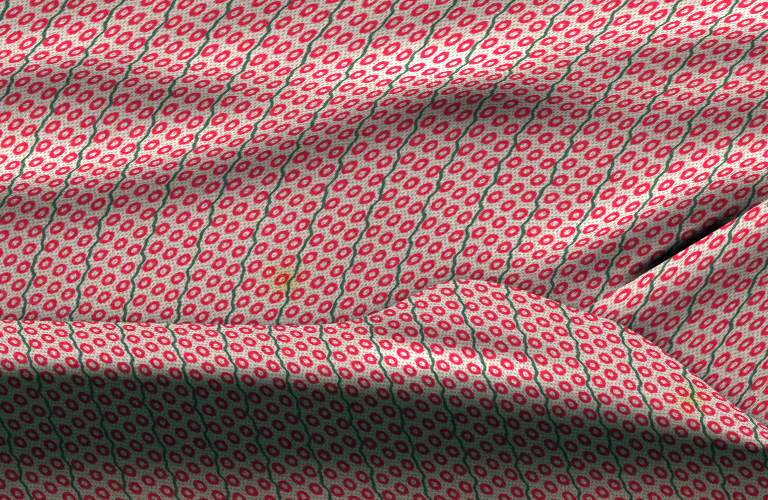
Give the GLSL for this texture, as a WebGL 1 fragment shader.

```glsl
precision highp float;

uniform vec2 u_resolution;

float hash(vec2 p) {
  return fract(sin(dot(p, vec2(127.1, 311.7))) * 43758.5);
}

float noise(vec2 p) {
  vec2 i = floor(p), f = fract(p);
  f = f * f * (3.0 - 2.0 * f);
  return mix(mix(hash(i), hash(i + vec2(1, 0)), f.x),
             mix(hash(i + vec2(0, 1)), hash(i + vec2(1, 1)), f.x), f.y);
}

// Bright on the upper side of a crease, dark on the lower side
float fold(float d, float width) {
  d /= width;
  return d * exp(-d * d);
}

// Printed cloth: three staggered columns of rings between wavy stripes
vec3 cloth(vec2 uv, float px) {
  float grain = noise(uv * 420.0);
  float thread = noise(uv * vec2(230.0, 260.0) + 9.0);
  vec3 color = vec3(0.87, 0.80, 0.76) * (0.84 + 0.25 * grain);

  // Fine dotted ground
  vec2 speck = uv / 0.0072;
  speck.x += 0.5 * mod(floor(speck.y), 2.0);
  float dotMask = 1.0 - smoothstep(0.16, 0.38, length(fract(speck) - 0.5));
  color = mix(color, vec3(0.46, 0.43, 0.38), 0.5 * dotMask);

  // Rings
  float across = fract(uv.x / 0.1);
  float column = clamp(floor((across - 0.05) / 0.3), 0.0, 2.0);
  float row = uv.y / 0.034 + 0.5 * column;
  vec2 id = vec2(floor(uv.x / 0.1) * 3.0 + column, floor(row));
  vec2 q = vec2((across - 0.2 - 0.3 * column) * 0.1, (fract(row) - 0.5) * 0.034);
  q += 0.0016 * (vec2(hash(id), hash(id + 37.0)) - 0.5);
  float radius = length(q * vec2(1.0, 1.1)) + 0.0022 * (thread - 0.5);
  float band = abs(radius - 0.0091 - 0.0008 * (hash(id + 71.0) - 0.5)) - 0.0036;
  vec3 red = mix(vec3(0.77, 0.08, 0.21), vec3(0.95, 0.20, 0.34), grain);
  color = mix(color, red, 1.0 - smoothstep(-px, px, band));

  // Wavy stripe
  float wave = 0.0035 * sin(uv.y * 105.0) + 0.0018 * sin(uv.y * 247.0);
  float center = (fract(uv.x / 0.1 + 0.5) - 0.5) * 0.1;
  float stripe = abs(center - wave + 0.002 * (thread - 0.5)) - 0.0031;
  vec3 green = vec3(0.20, 0.34, 0.27) * (0.8 + 0.4 * grain);
  return mix(color, green, 0.92 * (1.0 - smoothstep(-px, px, stripe)));
}

void main() {
  vec2 p = gl_FragCoord.xy / u_resolution.y;
  float px = 1.0 / u_resolution.y;
  float x = p.x, y = p.y;

  // Crease lines
  float top = y - 0.86 + 0.04 * x - 0.012 * sin(x * 9.0);
  float sweep = y - 0.63 - 0.3 * smoothstep(0.0, 1.5, x);
  float side = y - 0.46 - 0.19 * smoothstep(1.0, 1.55, x);
  float sideAmount = smoothstep(0.95, 1.2, x);
  float flap = y - 0.40 - 0.6 * (x - 1.2);
  float peak = (x - 0.93) / (x < 0.93 ? 0.16 : 0.25);
  float rollTop = 0.36 - 0.02 * x + 0.1 * exp(-peak * peak)
                - 0.22 * smoothstep(1.2, 1.65, x);
  float rollBottom = 0.25 - 0.065 * x * x;

  // Back cloth, foreshortened over its creases
  float squeeze = 0.035 * smoothstep(-0.04, 0.06, sweep)
                + 0.03 * smoothstep(-0.04, 0.05, top)
                + 0.03 * sideAmount * smoothstep(-0.03, 0.05, side);
  vec2 backUv = vec2(x - 0.3 * y * y - 0.1 * x * y - 0.3 * squeeze,
                     y - 0.15 * x + squeeze);
  float light = 0.93 + 0.45 * fold(top, 0.06) + 0.65 * fold(sweep, 0.065)
              + 0.75 * sideAmount * fold(side, 0.055)
              + 0.05 * sin(45.0 * (y - 0.35 * x)) * smoothstep(0.5, 1.0, y)
              + 0.12 * (noise(p * vec2(4.0, 7.0)) - 0.5);
  float gap = smoothstep(1.2, 1.32, x) * (1.0 - smoothstep(1.42, 1.54, x));
  light *= 1.0 - 0.95 * gap * (1.0 - smoothstep(0.008, 0.04, flap));
  vec3 color = cloth(backUv, px) * light;

  // Right flap
  float flapLight = 0.88 + 0.6 * fold(flap + 0.06, 0.07);
  vec3 flapColor = cloth(vec2(x - 0.55 * y + 0.03, y - 0.3 * x), px) * flapLight;
  color = mix(color, flapColor, 1.0 - smoothstep(-px, px, flap));
  color *= 1.0 - 0.3 * exp(-max(y - rollTop, 0.0) / 0.018);

  // Front roll, with its underside in shadow
  float t = (y - rollBottom) / (rollTop - rollBottom);
  float turn = clamp(t, 0.0, 1.0);
  vec2 frontUv = vec2(x + 0.35 * y - 0.06, y + 0.1 * x + 0.03 * pow(turn, 4.0));
  vec3 shadow = mix(vec3(0.20, 0.30, 0.26), vec3(0.68, 0.66, 0.63),
                    (1.0 - smoothstep(-0.02, 0.11, y)) * (0.6 + 0.4 * noise(p * 6.0)));
  vec3 lit = mix(shadow, vec3(1.03), smoothstep(-0.12, 0.42, t));
  float tuck = y - 0.335 + 0.14 * (x - 0.64);
  float tuckAmount = smoothstep(0.66, 0.82, x) * (1.0 - smoothstep(0.95, 1.2, x));
  lit *= 1.0 + 0.65 * tuckAmount * fold(-tuck, 0.035);
  vec3 front = cloth(frontUv, px) * lit;
  color = mix(color, front, 1.0 - smoothstep(-px, px, y - rollTop));

  // Faint yellow stains
  float stain = exp(-dot(p - vec2(0.57, 0.44), p - vec2(0.57, 0.44)) * 900.0)
              + exp(-dot(p - vec2(1.38, 0.2), p - vec2(1.38, 0.2)) * 1500.0);
  color *= mix(vec3(1.0), vec3(0.92, 0.88, 0.5), 0.6 * stain);
  gl_FragColor = vec4(clamp(color, 0.0, 1.0), 1.0);
}
```
